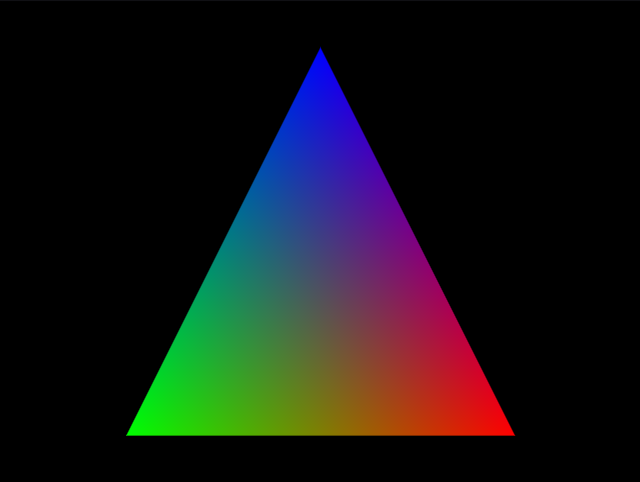
Give the GLSL for this background, as a Shadertoy shader.

```glsl
// A triangle on black, blending smoothly between green, red and blue corners.

float cross2(vec2 a, vec2 b) {
    return a.x * b.y - a.y * b.x;
}

// Barycentric weights of p for the corners a, b and c.
vec3 cornerWeights(vec2 p, vec2 a, vec2 b, vec2 c) {
    float area = cross2(b - a, c - a);
    return vec3(cross2(b - p, c - p),
                cross2(c - p, a - p),
                cross2(a - p, b - p)) / area;
}

void mainImage(out vec4 fragColor, in vec2 fragCoord) {
    vec2 uv = fragCoord / iResolution.xy;

    // Corners in fractions of the canvas
    vec2 left = vec2(0.1973, 0.0962);
    vec2 right = vec2(0.8047, 0.0962);
    vec2 apex = vec2(0.5007, 0.9015);
    vec3 weights = cornerWeights(uv, right, left, apex);

    // Coverage across a one-pixel edge
    vec3 inside = clamp(weights / fwidth(weights) + 0.5, 0.0, 1.0);
    float coverage = min(inside.x, min(inside.y, inside.z));

    // The weights of right, left and apex are the red, green and blue parts
    vec3 color = clamp(weights, 0.0, 1.0) * coverage;

    // Faint hairline along the top border
    float hairline = smoothstep(0.9965, 0.9995, uv.y);
    color += vec3(0.07, 0.07, 0.085) * hairline;

    fragColor = vec4(color, 1.0);
}
```
